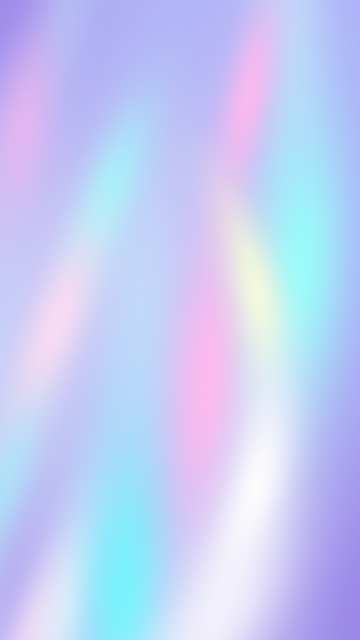
This background is drawn by a Shadertoy shader. Its source:

```glsl
// Soft holographic foil: leaning pastel streaks of light over a lavender haze.

#define HAZE     vec3(0.78, 0.76, 0.96)
#define VIOLET   vec3(0.60, 0.53, 0.91)
#define SKY      vec3(0.67, 0.69, 0.97)
#define ICE      vec3(0.76, 0.86, 0.98)
#define AQUA     vec3(0.60, 0.98, 0.98)
#define CYAN     vec3(0.46, 0.95, 0.99)
#define ROSE     vec3(1.00, 0.72, 0.93)
#define BLUSH    vec3(0.99, 0.86, 0.95)
#define CREAM    vec3(0.98, 1.00, 0.84)
#define PEARL    vec3(0.99, 0.99, 0.99)
#define LEAN     0.34   // sideways drift of the left streaks per unit of height
#define BEND     0.40   // curvature of the bright ribbon

// Lays a soft elliptical glow, sheared sideways by lean, over a colour.
void addGlow(inout vec3 color, vec3 tint, float strength,
             vec2 p, vec2 center, vec2 radius, float lean) {
    vec2 d = p - center;
    d.x -= lean * d.y;
    d /= radius;
    color = mix(color, tint, strength * exp(-dot(d, d)));
}

// Haze with darker corners and a cool right side.
vec3 backdrop(vec2 p) {
    vec3 color = mix(HAZE, SKY, 0.75 * smoothstep(1.0, 1.85, p.y));
    addGlow(color, SKY, 0.95, p, vec2(1.04, 1.20), vec2(0.25, 0.90), 0.0);
    addGlow(color, VIOLET, 1.00, p, vec2(1.04, 0.08), vec2(0.32, 0.62), 0.1);
    addGlow(color, VIOLET, 0.95, p, vec2(-0.03, 1.80), vec2(0.27, 0.32), 0.0);
    addGlow(color, ICE, 0.85, p, vec2(0.39, 0.90), vec2(0.12, 0.42), 0.05);
    addGlow(color, ICE, 0.50, p, vec2(-0.02, 0.80), vec2(0.12, 0.35), 0.1);
    return color;
}

// Narrow diagonal streaks and the cyan pool beneath them.
void leftStreaks(inout vec3 color, vec2 p) {
    addGlow(color, ICE, 0.45, p, vec2(0.18, 1.72), vec2(0.08, 0.24), 0.2);
    addGlow(color, ROSE, 0.60, p, vec2(0.065, 1.44), vec2(0.08, 0.23), 0.15);
    addGlow(color, AQUA, 0.85, p, vec2(0.295, 1.22), vec2(0.08, 0.25), LEAN);
    addGlow(color, BLUSH, 0.95, p, vec2(0.155, 0.87), vec2(0.085, 0.29), LEAN);
    addGlow(color, AQUA, 0.55, p, vec2(0.01, 0.42), vec2(0.08, 0.24), LEAN);
    addGlow(color, VIOLET, 0.30, p, vec2(0.03, 0.16), vec2(0.09, 0.32), LEAN);
    addGlow(color, BLUSH, 0.60, p, vec2(0.08, 0.00), vec2(0.06, 0.22), LEAN);
    addGlow(color, PEARL, 0.65, p, vec2(0.18, 0.08), vec2(0.08, 0.28), 0.25);
    addGlow(color, CYAN, 0.98, p, vec2(0.345, 0.13), vec2(0.125, 0.43), 0.02);
}

// Aqua veil, rose edge and a curved ribbon running from cream to pearl.
void rightRibbon(inout vec3 color, vec2 p) {
    addGlow(color, ICE, 0.85, p, vec2(0.81, 1.66), vec2(0.10, 0.50), 0.0);
    addGlow(color, AQUA, 1.00, p, vec2(0.835, 1.04), vec2(0.13, 0.40), 0.05);
    addGlow(color, ROSE, 0.90, p, vec2(0.69, 1.51), vec2(0.065, 0.25), 0.2);
    addGlow(color, ROSE, 0.95, p, vec2(0.575, 0.73), vec2(0.09, 0.38), 0.08);

    vec2 ribbon = p;
    float rise = p.y - 0.73;
    ribbon.x += BEND * rise * rise;
    addGlow(color, CREAM, 0.85, ribbon, vec2(0.735, 0.97), vec2(0.075, 0.25), 0.0);
    addGlow(color, PEARL, 0.97, ribbon, vec2(0.75, 0.43), vec2(0.095, 0.33), 0.0);
    addGlow(color, PEARL, 0.75, ribbon, vec2(0.79, 0.05), vec2(0.16, 0.33), 0.0);
}

void mainImage(out vec4 fragColor, in vec2 fragCoord) {
    // Canvas spans 1 across and 16/9 upward.
    vec2 p = fragCoord / iResolution.xy * vec2(1.0, 16.0 / 9.0);
    vec3 color = backdrop(p);
    leftStreaks(color, p);
    rightRibbon(color, p);
    fragColor = vec4(color, 1.0);
}
```
